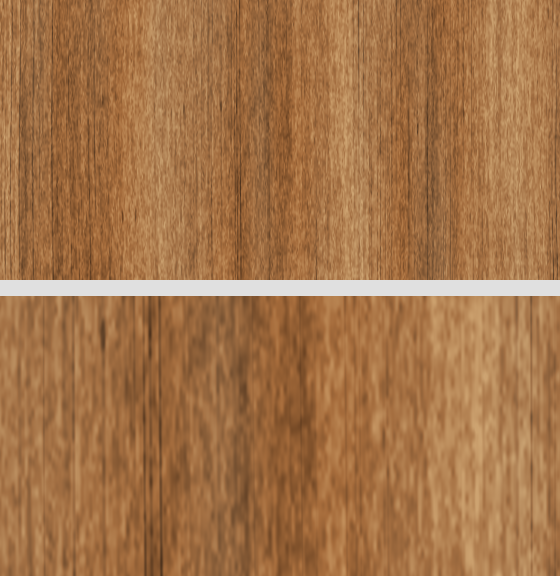
Top, the full canvas; bottom, a detail of the centre.
A Shadertoy shader for this texture:

```glsl
// Straight-grained brown wood veneer with vertical growth lines.
// Layers of noise stretched along the grain give bands, streaks and pores;
// loops add thin dark lines and short flecks, then a ramp colours the tone.

#define MID_WOOD   vec3(0.645, 0.435, 0.255)
#define DARK_WOOD  vec3(0.335, 0.218, 0.122)
#define LIGHT_WOOD vec3(0.805, 0.638, 0.438)
#define BAND_PERIOD   0.65
#define BAND_CONTRAST 0.55
#define WAVINESS      0.008
#define PORE_CONTRAST 1.15
#define LINE_DARKNESS 3.0
#define FIGURE_AMOUNT 0.4
#define FLECK_COUNT   14

float hash(vec2 p) {
    return fract(sin(dot(p, vec2(127.1, 311.7))) * 43758.5453);
}

// Smooth random values along one fibre, shifted so fibres do not align
float fibre(float id, float y) {
    y += 19.0 * hash(vec2(id, 7.3));
    float j = floor(y);
    return mix(hash(vec2(id, j)), hash(vec2(id, j + 1.0)),
               smoothstep(0.0, 1.0, y - j));
}

// Neighbouring fibres blended into streaks, -1 to 1
float streak(vec2 q) {
    float id = floor(q.x);
    float blend = smoothstep(0.0, 1.0, q.x - id);
    return 2.0 * mix(fibre(id, q.y), fibre(id + 1.0, q.y), blend) - 1.0;
}

// Thin growth lines, several spacings, fading in and out along the grain
float growthLines(vec2 p, float pixel) {
    float ink = 0.0;
    for (int k = 0; k < 4; k++) {
        float layer = float(k);
        float freq = 15.0 + 15.0 * layer;
        float id = floor(p.x * freq);
        vec2 seed = vec2(id, 40.0 + layer);
        float centre = mix(0.35, 0.65, hash(seed));
        float width = mix(0.0015, 0.0042, hash(seed + 11.0)) + 0.3 * pixel;
        float strength = pow(hash(seed + 23.0), 1.7);
        float fade = fibre(id + 90.0 * layer, p.y * 2.0);
        float dist = abs(fract(p.x * freq) - centre) / freq;
        ink += strength * fade * (1.0 - smoothstep(0.0, width, dist));
    }
    return ink;
}

// Short dark slits scattered over the board
float flecks(vec2 p, float aspect) {
    float ink = 0.0;
    for (int k = 0; k < FLECK_COUNT; k++) {
        vec2 seed = vec2(float(k), 3.7);
        vec2 centre = vec2(hash(seed) * aspect, hash(seed + 5.0));
        float size = hash(seed + 9.0);
        vec2 radius = vec2(0.0045, mix(0.012, 0.035, size));
        float dist = length((p - centre) / radius);
        ink += (0.4 + 0.6 * size) * (1.0 - smoothstep(0.3, 1.1, dist));
    }
    return ink;
}

void mainImage(out vec4 fragColor, in vec2 fragCoord) {
    vec2 p = fragCoord / iResolution.y;
    float pixel = 1.0 / iResolution.y;
    float aspect = iResolution.x / iResolution.y;

    // Gentle sideways drift of the grain
    vec2 g = p;
    g.x += WAVINESS * streak(p * vec2(3.0, 1.5));

    // Broad bands and streaks
    float band = cos(6.2832 * (g.x - 1.2) / BAND_PERIOD);
    float tone = 0.3 + BAND_CONTRAST * band;
    tone += 0.55 * streak(g * vec2(9.0, 0.5));
    tone += 0.65 * streak(g * vec2(34.0, 0.7) + 31.0);
    tone += 0.55 * streak(g * vec2(90.0, 1.6) + 57.0);

    // Pores and fine fibre speckle
    tone += PORE_CONTRAST * streak(g * vec2(185.0, 30.0) + 83.0);
    tone += 0.8 * PORE_CONTRAST * streak(g * vec2(250.0, 85.0) + 17.0);

    // Faint ripples across the grain, strongest in light bands
    float patches = smoothstep(-0.3, 0.6, streak(p * vec2(4.0, 2.5) + 71.0));
    float ripple = streak(p.yx * vec2(28.0, 5.0) + 13.0);
    tone += FIGURE_AMOUNT * ripple * patches * (0.65 + 0.35 * band);

    // Dark lines gather in clusters
    float cluster = smoothstep(-0.4, 0.5, streak(g * vec2(6.0, 0.3) + 5.0));
    float ink = growthLines(g, pixel) * (0.35 + 0.85 * cluster);
    tone -= LINE_DARKNESS * ink;
    tone -= 2.8 * flecks(p, aspect);

    // Tone ramp, greyer in the lines, drifting between red and grey brown
    vec3 col = tone < 0.0
        ? mix(MID_WOOD, DARK_WOOD, min(-tone / 4.0, 1.1))
        : mix(MID_WOOD, LIGHT_WOOD, min(tone / 3.0, 1.0));
    col += vec3(0.0, 0.015, 0.025) * min(ink, 1.0);
    col += vec3(-0.008, 0.012, 0.024) * streak(g * vec2(14.0, 1.0) + 43.0);

    fragColor = vec4(clamp(col, 0.0, 1.0), 1.0);
}
```
